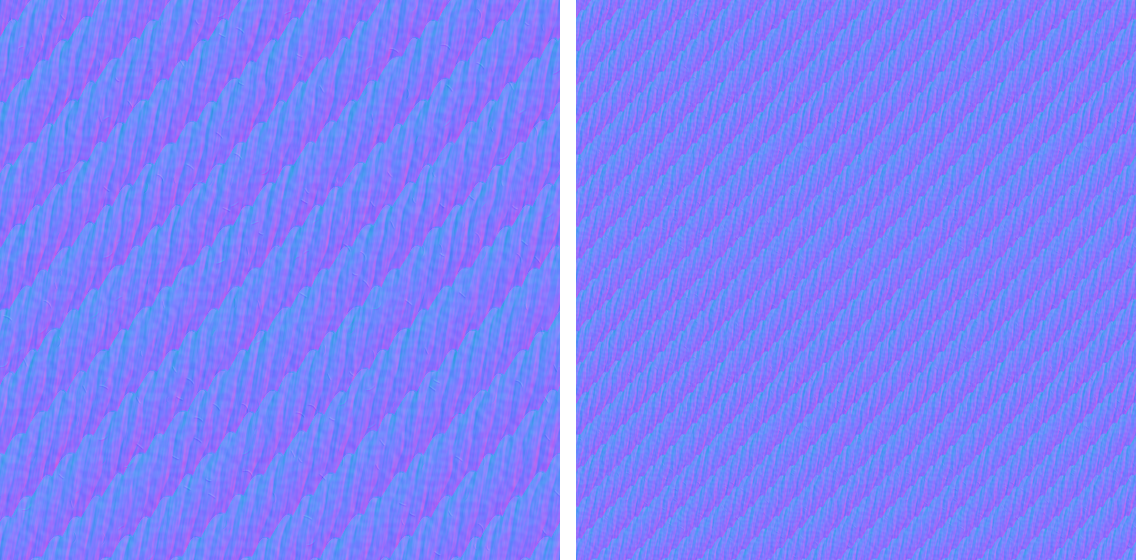
Left: one tile. Right: repeated 2 by 2.
Write a three.js fragment shader that draws this texture map.

```glsl
// Tangent-space normal map of diagonal twisted rope with leaning yarns and loose fibres.
varying vec2 vUv;

vec2 hash2(vec2 p) {
  vec3 q = fract(p.xyx * vec3(0.1031, 0.1030, 0.0973));
  q += dot(q, q.yzx + 33.33);
  return fract((q.xx + q.yz) * q.zy);
}

// Wraps a lattice cell whose columns slide by 'shear' per vertical tile.
vec2 wrapCell(vec2 cell, vec2 period, float shear) {
  float turn = floor(cell.y / period.y);
  return vec2(mod(cell.x + shear * turn, period.x), cell.y - period.y * turn);
}

float corner(vec2 cell, vec2 offset, vec2 period, float shear) {
  float a = 6.2832 * hash2(wrapCell(cell, period, shear)).x;
  return dot(vec2(cos(a), sin(a)), offset);
}

// Tiling gradient noise over the unit square, optionally leaning to the right.
float noise(vec2 uv, vec2 period, float shear) {
  vec2 p = uv * period - vec2(shear * uv.y, 0.0);
  vec2 i = floor(p), f = p - i;
  vec2 w = f * f * f * (f * (f * 6.0 - 15.0) + 10.0);
  vec2 e = vec2(1.0, 0.0);
  return mix(
    mix(corner(i, f, period, shear), corner(i + e, f - e, period, shear), w.x),
    mix(corner(i + e.yx, f - e.yx, period, shear), corner(i + 1.0, f - 1.0, period, shear), w.x),
    w.y);
}

// Centred ramp with a softened drop at its end.
float ramp(float f, float soft) {
  return f - 0.5 - smoothstep(1.0 - soft, 1.0, f);
}

float fibreHeight(vec2 uv) {
  return 0.0009 * noise(uv, vec2(96.0, 12.0), 15.0)
       + 0.0005 * noise(uv, vec2(200.0, 32.0), 32.0)
       + 0.0006 * noise(uv, vec2(72.0), 0.0);
}

vec2 fibreSlope(vec2 uv) {
  vec2 e = vec2(0.001, 0.0);
  float h = fibreHeight(uv);
  return (vec2(fibreHeight(uv + e), fibreHeight(uv + e.yx)) - h) / e.x;
}

// Slope of short, curved stray hairs scattered one per grid cell.
vec2 hairSlope(vec2 uv) {
  vec2 p = uv * 22.0, slope = vec2(0.0);
  for (int y = -1; y <= 1; y++) {
    for (int x = -1; x <= 1; x++) {
      vec2 cell = floor(p) + vec2(float(x), float(y));
      vec2 id = mod(cell, 22.0);
      vec2 pick = hash2(id + 71.0);
      float angle = 1.57 + 2.4 * (hash2(id + 153.0).x - 0.5);
      vec2 along = vec2(cos(angle), sin(angle));
      vec2 across = vec2(-along.y, along.x);
      vec2 d = p - cell - hash2(id + 37.0);
      float t = dot(d, along);
      float side = (dot(d, across) - (pick.y - 0.5) * 4.0 * t * t) / 0.035;
      float reach = 0.12 + 0.14 * pick.y;
      float mask = step(pick.x, 0.5) * (1.0 - smoothstep(0.6 * reach, reach, abs(t)));
      slope -= across * side * exp(-side * side) * mask;
    }
  }
  return slope;
}

void main() {
  vec2 uv = vUv;

  // Eight diagonal strands each way, with scalloped borders
  float yarn = 32.0 * uv.x - 5.0 * uv.y + 0.3 * noise(uv, vec2(16.0), 0.0);
  float scallop = abs(sin(3.1416 * (yarn - 0.3)));
  float strand = 8.0 * (uv.y - uv.x) - 0.53 - 0.11 * (scallop - 0.6);
  float rise = ramp(fract(strand), 0.035);

  // Yarns bend at both ends of each strand
  yarn -= 2.4 * rise * rise * rise;
  float u = fract(yarn);
  float id = floor(yarn) + 4.0 * floor(strand);
  vec2 vary = mix(hash2(vec2(mod(id, 27.0), 5.0)),
                  hash2(vec2(mod(id + 1.0, 27.0), 5.0)),
                  smoothstep(0.85, 1.0, u)) - 0.5;

  // Tilt of strand and yarn, then surface wear
  vec2 tilt = rise * vec2(-0.38, 0.36);
  tilt += ramp(u, 0.15) * (1.0 + 0.5 * vary.x) * vec2(0.46, -0.08);
  tilt += vary.y * vec2(0.1, -0.06);
  tilt -= fibreSlope(uv);
  tilt -= 0.35 * hairSlope(uv);

  vec3 normal = vec3(tilt, sqrt(max(1.0 - dot(tilt, tilt), 0.2)));
  gl_FragColor = vec4(0.5 + 0.5 * normal, 1.0);
}
```
